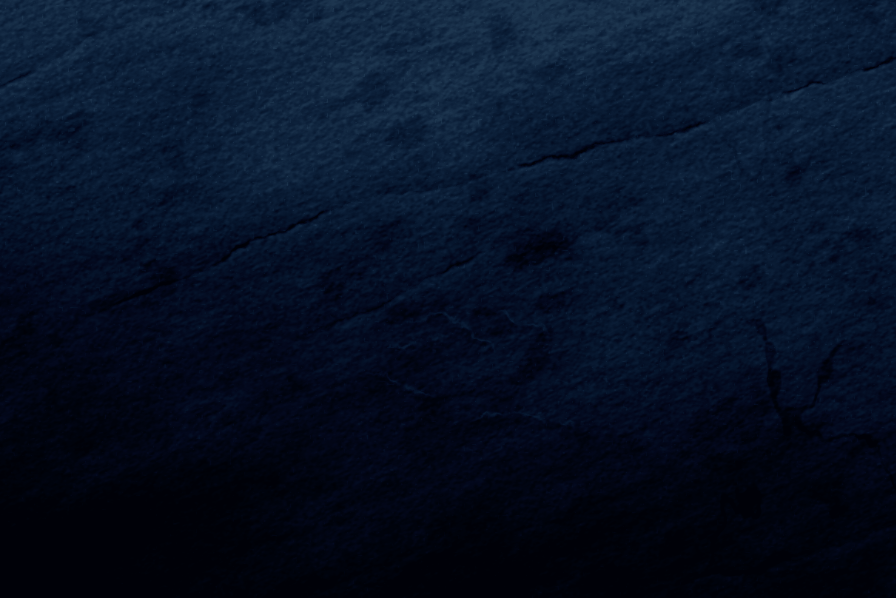
Give the GLSL for this texture, as a Shadertoy shader.

```glsl
// Dark navy slate: a tone that fades from the lit top to a black lower left,
// roughened by slanted grain, then broken by ledges, thin flakes and veins.
// The finished tone is coloured through a five-step navy ramp.

float hash(vec2 p) {
    vec3 q = fract(vec3(p.xyx) * 0.1031);
    q += dot(q, q.yzx + 33.33);
    return fract((q.x + q.y) * q.z);
}

float noise(vec2 p) {
    vec2 i = floor(p), f = fract(p);
    f = f * f * (3.0 - 2.0 * f);
    return mix(mix(hash(i), hash(i + vec2(1, 0)), f.x),
               mix(hash(i + vec2(0, 1)), hash(i + vec2(1, 1)), f.x), f.y);
}

float fbm(vec2 p) {
    float sum = 0.0, amp = 0.5;
    for (int i = 0; i < 5; i++) {
        sum += amp * noise(p);
        p = mat2(1.6, 1.2, -1.2, 1.6) * p + 7.3;
        amp *= 0.5;
    }
    return sum / 0.97;
}

vec2 rotate(vec2 p, float a) {
    float c = cos(a), s = sin(a);
    return vec2(c * p.x + s * p.y, c * p.y - s * p.x);
}

// Slate surface height, layered along the rising diagonal
float slateHeight(vec2 p) {
    vec2 q = rotate(p, 0.4) + 20.0;
    return 0.55 * fbm(q * vec2(22.0, 60.0)) + 0.45 * fbm(q * vec2(75.0, 120.0) + 40.0);
}

// Fades a stroke in and out between two positions
float span(float x, float a, float b) {
    return smoothstep(a, a + 0.12, x) * (1.0 - smoothstep(b - 0.12, b, x));
}

// Step in the rock: dark crack, soft shade above it and a pale lip below
float ledge(float d, float broken) {
    float crack = exp(-pow(d / 0.0035, 2.0)) * broken;
    float shade = exp(-abs(d) / 0.035) * step(0.0, d);
    float lip = exp(-abs(d + 0.006) / 0.012) * smoothstep(0.001, -0.004, d);
    return 0.16 * lip - 0.45 * crack - 0.09 * shade;
}

vec3 navyRamp(float t) {
    vec3 c = mix(vec3(0.0, 0.005, 0.03), vec3(0.0, 0.012, 0.05), smoothstep(0.0, 0.1, t));
    c = mix(c, vec3(0.01, 0.03, 0.11), clamp((t - 0.1) / 0.17, 0.0, 1.0));
    c = mix(c, vec3(0.02, 0.08, 0.17), clamp((t - 0.27) / 0.22, 0.0, 1.0));
    c = mix(c, vec3(0.05, 0.13, 0.23), clamp((t - 0.49) / 0.26, 0.0, 1.0));
    return mix(c, vec3(0.09, 0.18, 0.28), clamp((t - 0.75) / 0.2, 0.0, 1.6));
}

void mainImage(out vec4 fragColor, in vec2 fragCoord) {
    vec2 p = fragCoord / iResolution.y;
    vec2 along = rotate(p, 0.4) + 10.0;

    // Broad light and cloudy mottling
    float tone = 0.03 + 0.84 * p.y + 0.05 * (p.x - 0.75);
    tone -= 0.17 * exp(-dot(p - vec2(0.1, 0.2), p - vec2(0.1, 0.2)) * 7.0);
    tone -= 0.14 * smoothstep(0.9, 1.5, p.x) * smoothstep(0.45, 0.9, p.y);
    tone += 0.08 * exp(-dot(p - vec2(0.6, 0.9), p - vec2(0.6, 0.9)) * 8.0);
    tone += 0.34 * (fbm(along * vec2(2.5, 6.0)) - 0.5);
    tone += 0.24 * (fbm(along * vec2(9.0, 24.0)) - 0.5);

    // Lit relief and fine grain, weaker in the dark
    float lit = mix(0.45, 1.0, smoothstep(0.0, 0.6, tone));
    float relief = slateHeight(p) - slateHeight(p + vec2(-0.002, 0.004));
    float grain = noise(along * vec2(170.0, 260.0)) - 0.5;
    float speck = smoothstep(0.86, 1.0, noise(p * 210.0 + 5.0));
    tone += lit * (0.75 * relief + 0.26 * grain + 0.22 * speck);

    // Long ledges
    float wobble = 0.05 * (fbm(p * 7.0 + 3.0) - 0.5) + 0.014 * (fbm(p * 45.0) - 0.5);
    float broken = smoothstep(0.32, 0.6, noise(along * vec2(14.0, 5.0)));
    float y = p.y + wobble;
    float mainCurve = 0.43 + 0.33 * p.x + 0.03 * sin(4.2 * (p.x - 0.22));
    tone += lit * ledge(y - mainCurve, broken) * span(p.x, 0.08, 1.8);
    tone += lit * ledge(y - 0.18 - 0.49 * p.x, broken) * span(p.x, 0.47, 0.86);
    tone += 0.7 * ledge(y - 0.87 - 0.42 * p.x, broken);
    tone += 0.5 * ledge(y + 0.27 - 0.26 * p.x, broken) * span(p.x, 1.1, 1.8);

    // Shadowed pit in the middle
    vec2 pit = (p - vec2(0.9, 0.58)) / vec2(0.055, 0.028) + 2.0 * (fbm(p * 18.0) - 0.5);
    tone -= 0.3 * exp(-dot(pit, pit));

    // Thin curled flakes with a pale edge and a shaded underside
    for (int i = 0; i < 7; i++) {
        float k = float(i);
        vec2 centre = vec2(0.58, 0.28) + vec2(0.45, 0.2) * vec2(hash(vec2(k, 3.0)), hash(vec2(k, 8.0)));
        vec2 q = rotate(p - centre, 0.7 * hash(vec2(k, 5.0)) - 0.45);
        float size = mix(0.04, 0.1, hash(vec2(k, 9.0)));
        float d = q.y + 2.5 * q.x * q.x + 2.0 * wobble;
        float reach = 1.0 - smoothstep(0.4 * size, size, abs(q.x));
        float rim = exp(-pow(d / 0.0028, 2.0)) * smoothstep(0.25, 0.6, noise(p * 40.0 + k));
        float under = exp(-abs(d) / 0.02) * smoothstep(0.0, -0.008, d);
        tone += reach * (0.24 * rim - 0.11 * under);
    }

    // Dark broken veins toward the right and pitted patches
    float vein = abs(fbm(p * vec2(5.0, 3.0) + 12.0) - 0.5);
    float veinArea = smoothstep(1.1, 1.3, p.x) * smoothstep(0.4, 0.6, noise(p * 9.0));
    tone -= 0.22 * (1.0 - smoothstep(0.003, 0.016, vein)) * veinArea;
    tone -= 0.18 * lit * smoothstep(0.6, 0.76, fbm(along * vec2(14.0, 22.0) + 31.0));

    fragColor = vec4(navyRamp(tone), 1.0);
}
```
